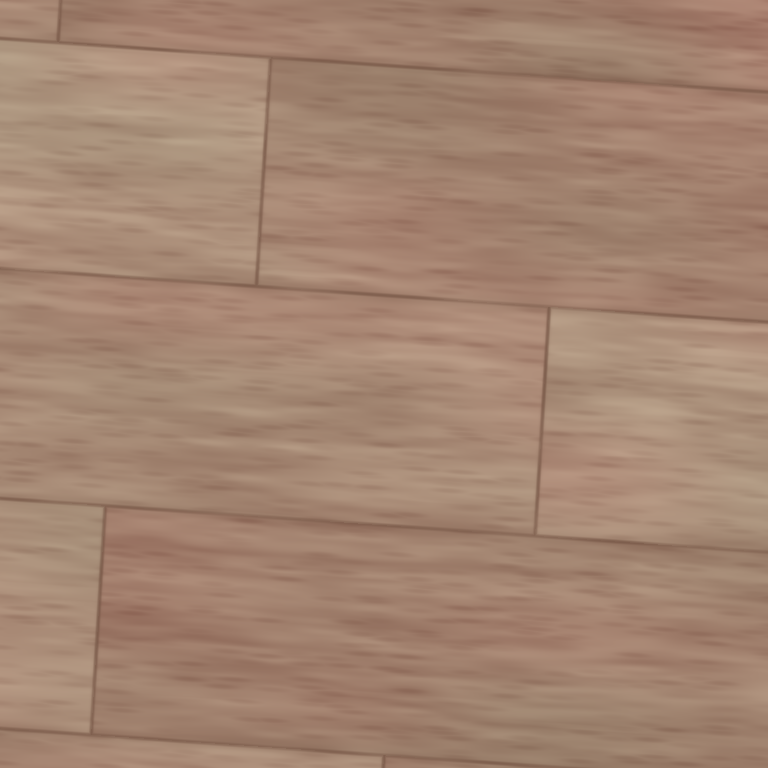
This texture is drawn by a Shadertoy shader. Its source:

```glsl
// Slightly tilted wooden floor: long planks in staggered courses with thin seams.
// Each plank gets its own tone; grain is stretched noise bent by layered sines,
// with stretched cellular flecks for the pores.

const vec3 DARK_WOOD  = vec3(0.57, 0.44, 0.37);
const vec3 LIGHT_WOOD = vec3(0.74, 0.64, 0.55);
const vec3 SEAM_COLOR = vec3(0.47, 0.345, 0.28);
const vec3 RED_TINT   = vec3(0.035, -0.012, 0.0);

const vec2  TILT           = vec2(0.062, 0.070); // lean of end joints, fall of courses
const float COURSE_HEIGHT  = 0.2995;
const float COURSE_START   = 0.0515;
const float PLANK_LENGTH   = 0.945;
const float FIRST_JOINT    = 0.116;
const float STAGGER        = 0.383;  // joint shift from one course to the next
const float TOP_SHIFT      = 0.105;  // extra shift of the top course
const float SEAM_HALF      = 0.0022;
const float SEAM_SHADOW    = 0.014;
const float BASE_TONE      = 0.46;
const float PLANK_CONTRAST = 0.27;
const float GRAIN_CONTRAST = 0.80;
const float FLECK_STRENGTH = 0.22;

float hash(vec2 p) {
    vec3 q = fract(vec3(p.xyx) * 0.1031);
    q += dot(q, q.yzx + 33.33);
    return fract((q.x + q.y) * q.z);
}

float noise(vec2 p) {
    vec2 i = floor(p), f = fract(p);
    f = f * f * (3.0 - 2.0 * f);
    return mix(mix(hash(i), hash(i + vec2(1, 0)), f.x),
               mix(hash(i + vec2(0, 1)), hash(i + vec2(1, 1)), f.x), f.y);
}

// Soft dashes, one in some of the cells
float flecks(vec2 p) {
    vec2 cell = floor(p);
    float sum = 0.0;
    for (int y = -1; y <= 1; y++)
    for (int x = -1; x <= 1; x++) {
        vec2 c = cell + vec2(x, y);
        vec2 center = c + vec2(hash(c), hash(c + 17.3));
        float weight = smoothstep(0.55, 1.0, hash(c + 41.7));
        sum = max(sum, weight * smoothstep(0.75, 0.1, length(p - center)));
    }
    return sum;
}

// Streaks running along x, roughly -0.5 to 0.5
float grain(vec2 p) {
    p.y += 0.0025 * sin(p.x * 9.0 + p.y * 14.0) + 0.001 * sin(p.x * 31.0 - p.y * 40.0);
    float wide   = noise(p * vec2(2.5, 26.0)) - 0.5;
    float medium = noise(p * vec2(6.0, 66.0) + 31.0) - 0.5;
    float fine   = noise(p * vec2(17.0, 135.0) + 67.0) - 0.5;
    float patches = noise(p * vec2(8.0, 14.0) + 93.0) - 0.5;
    return 0.26 * wide + 0.46 * medium + 0.34 * fine + 0.16 * patches;
}

// Lightness of a plank from its course and its side of the joint
float plankTone(float course, float plank) {
    float side = plank < 0.0 ? 1.0 : -1.0;
    float average = 0.27 - 0.15 * (course - 1.3) * (course - 1.3);
    return average + side * (0.25 + 0.45 * cos(2.1 * course - 5.2));
}

void mainImage(out vec4 fragColor, in vec2 fragCoord) {
    vec2 uv = fragCoord / iResolution.xy;
    float pixel = 1.0 / iResolution.y;
    vec2 p = uv + vec2(-TILT.x * uv.y, TILT.y * uv.x);

    // Course and plank layout
    float rise = (p.y - COURSE_START) / COURSE_HEIGHT;
    float course = floor(rise);
    float joint = mod(FIRST_JOINT - STAGGER * course
                      + TOP_SHIFT * step(2.5, course), PLANK_LENGTH);
    float along = (p.x - joint) / PLANK_LENGTH;
    float plank = floor(along);

    // Wood tone, grain and pores
    vec2 g = p + vec2(course * 3.7 + 11.0, plank * 5.3 + course * 1.9 + 23.0);
    float tone = BASE_TONE + PLANK_CONTRAST * plankTone(course, plank);
    tone += GRAIN_CONTRAST * grain(g);
    tone += 0.16 * (noise(g * vec2(3.0, 5.0)) - 0.5);
    tone -= FLECK_STRENGTH * flecks(g * vec2(22.0, 150.0));
    tone += 0.10 * smoothstep(0.72, 0.95, noise(g * vec2(4.0, 85.0) + 7.0));
    vec3 color = mix(DARK_WOOD, LIGHT_WOOD, tone);

    // Warm patches, strongest towards the upper right corner
    float warmth = noise(g * vec2(3.5, 9.0) + 51.0) - 0.5;
    warmth += 0.7 * smoothstep(0.35, 0.0, length(uv - 1.0));
    color += RED_TINT * warmth;

    // Seams between courses and joints between plank ends
    float toCourse = min(fract(rise), 1.0 - fract(rise)) * COURSE_HEIGHT;
    float toJoint = min(fract(along), 1.0 - fract(along)) * PLANK_LENGTH;
    float soft = max(pixel, 0.0018);
    float wear = noise(vec2(p.x * 14.0, floor(rise + 0.5) * 7.0 + 40.0));
    float seam = (0.35 + 0.45 * wear) * (1.0 - smoothstep(SEAM_HALF - soft, SEAM_HALF + soft, toCourse));
    float jointWear = 0.5 + 0.3 * noise(vec2(p.y * 30.0, course + 60.0));
    float end = jointWear * (1.0 - smoothstep(SEAM_HALF - soft, SEAM_HALF + soft, toJoint));
    float shadow = 0.20 * (1.0 - smoothstep(0.0, SEAM_SHADOW, toCourse))
                 + 0.14 * (1.0 - smoothstep(0.0, 0.5 * SEAM_SHADOW, toJoint));
    color = mix(color, SEAM_COLOR, shadow);
    color = mix(color, SEAM_COLOR, max(seam, end));

    fragColor = vec4(clamp(color, 0.0, 1.0), 1.0);
}
```
